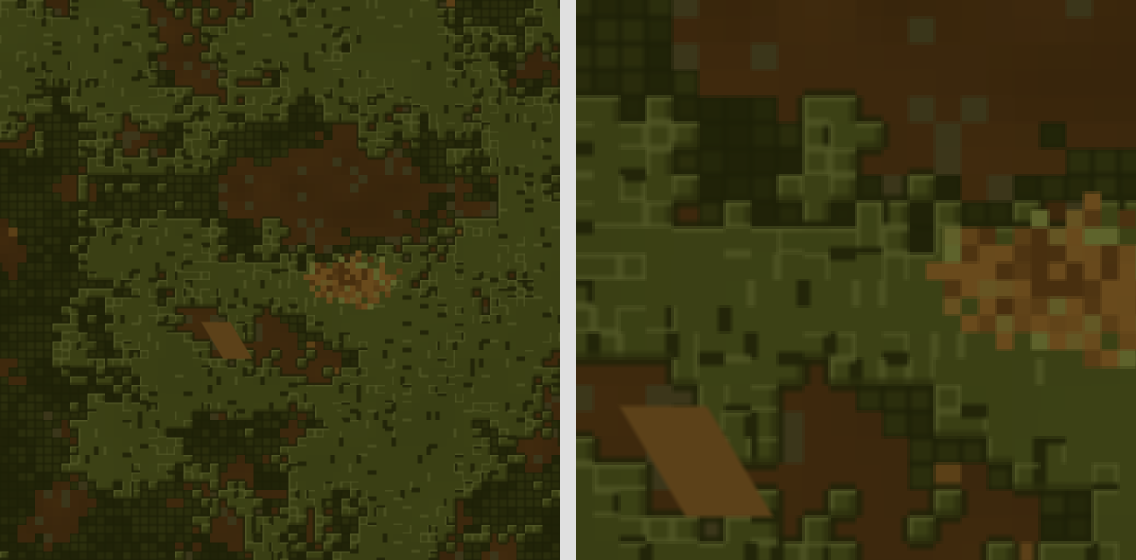
Left: the whole. Right: its middle third, enlarged.
This pattern is drawn by a Shadertoy shader. Its source:

```glsl
// Top-down forest of square blocks: ragged leafy crowns with pale rims and dark
// seams, gridded undergrowth between them and bare earth clearings.
// Layered value noise is sampled once per block; edges compare neighbouring blocks.

const float BLOCKS = 64.0;          // blocks across the canvas
const float BLUR = 0.0017;          // softening, in canvas units
const float CROWN_LEVEL = 0.465;    // cover above this is leaf crown
const float EARTH_LEVEL = 0.59;     // dryness above this is bare earth
const float RIM_DEPTH = 0.10;       // cover range that carries rim detail
const float PALE_WIDTH = 0.10;      // line widths, in blocks
const float SEAM_WIDTH = 0.20;
const float GRID_WIDTH = 0.06;
const float LINE_SOFT = 0.12;

const vec3 LEAF = vec3(0.23, 0.25, 0.08);
const vec3 PALE_LEAF = vec3(0.32, 0.34, 0.15);
const vec3 MID_SHADE = vec3(0.17, 0.18, 0.05);
const vec3 DEEP_SHADE = vec3(0.125, 0.135, 0.03);
const vec3 EARTH = vec3(0.235, 0.155, 0.05);
const vec3 STONE = vec3(0.23, 0.23, 0.12);
const vec3 CLAY = vec3(0.41, 0.29, 0.11);

float hash(vec2 p) {
    return fract(sin(dot(p, vec2(127.1, 311.7))) * 43758.5453);
}

float noise(vec2 p) {
    vec2 i = floor(p), f = fract(p);
    f = f * f * (3.0 - 2.0 * f);
    return mix(mix(hash(i), hash(i + vec2(1, 0)), f.x),
               mix(hash(i + vec2(0, 1)), hash(i + vec2(1, 1)), f.x), f.y);
}

// Soft round bump used to open the clearings
float bump(vec2 p, vec2 centre, vec2 radius) {
    vec2 q = (p - centre) / radius;
    return exp(-dot(q, q));
}

float clearing(vec2 p) {
    return bump(p, vec2(0.54, 0.65), vec2(0.13, 0.07))
         + bump(p, vec2(0.44, 0.41), vec2(0.11, 0.06))
         + bump(p, vec2(0.95, 0.25), vec2(0.06, 0.08));
}

// Leaf cover of one block, with a straight glade across the middle
float cover(vec2 cell) {
    vec2 p = (cell + 0.5) / BLOCKS;
    float c = 0.50 * noise(cell / 9.0 + 3.7) + 0.34 * noise(cell / 4.0 + 21.3)
            + 0.16 * hash(cell + 5.0);
    float glade = step(abs(p.y - 0.65), 0.038) * step(abs(p.x - 0.52), 0.37);
    return c - 0.22 * glade - 0.2 * clearing(p);
}

float dryness(vec2 cell) {
    vec2 p = (cell + 0.5) / BLOCKS;
    return 0.60 * noise(cell / 7.0 + 57.0) + 0.26 * noise(cell / 3.0 + 83.0)
         + 0.14 * hash(cell + 31.0) + 0.28 * clearing(p);
}

// Mask of a leaning slab
float slab(vec2 p, vec2 centre, vec2 halfSize) {
    vec2 q = p - centre;
    q.x += 0.6 * q.y;
    vec2 d = abs(q) - halfSize;
    return 1.0 - smoothstep(-0.001, 0.001, max(d.x, d.y));
}

vec3 forest(vec2 p) {
    vec2 cell = floor(p * BLOCKS), f = fract(p * BLOCKS) - 0.5;
    float c = cover(cell), grain = hash(cell + 11.0);
    bool crown = c > CROWN_LEVEL;
    bool earth = !crown && dryness(cell) > EARTH_LEVEL;
    float rim = 1.0 - smoothstep(0.02, RIM_DEPTH, c - CROWN_LEVEL);

    // Base colour of the block
    vec3 col = mix(DEEP_SHADE, MID_SHADE, smoothstep(0.3, 0.7, 0.5 * grain + 0.5 * noise(cell / 4.0)));
    if (crown) col = LEAF * (0.97 + 0.06 * noise(cell / 5.0));
    if (earth) {
        col = EARTH * (0.93 + 0.14 * noise(cell / 3.0 + 9.0));
        col = mix(col, STONE, 0.75 * step(0.88, grain));
        col = mix(col, CLAY, 0.7 * step(grain, 0.015));
    }

    // Lines along the four sides
    for (int k = 0; k < 4; k++) {
        float s = k < 2 ? 1.0 : -1.0;
        vec2 dir = k % 2 == 0 ? vec2(s, 0) : vec2(0, s);
        float dist = 0.5 - dot(f, dir);
        float pale = 1.0 - smoothstep(PALE_WIDTH, PALE_WIDTH + LINE_SOFT, dist);
        float seam = 1.0 - smoothstep(SEAM_WIDTH, SEAM_WIDTH + LINE_SOFT, dist);
        float grid = 1.0 - smoothstep(GRID_WIDTH, GRID_WIDTH + LINE_SOFT, dist);
        float pick = hash(2.0 * cell + dir + 0.5);
        bool nextCrown = cover(cell + dir) > CROWN_LEVEL;
        float dark = 0.05 + 0.20 * rim;
        if (crown && !nextCrown) {
            bool lit = dir.y > 0.5 || dir.x < -0.5;
            col = lit ? mix(col, PALE_LEAF, 0.85 * pale) : mix(col, MID_SHADE, 0.7 * seam);
        } else if (crown) {
            if (pick < dark) col = mix(col, DEEP_SHADE, 0.9 * seam);
            else if (pick < dark + 0.05 + 0.5 * rim) col = mix(col, PALE_LEAF, 0.7 * pale);
        } else if (nextCrown) col = mix(col, DEEP_SHADE, 0.8 * seam);
        else if (!earth) col = mix(col, DEEP_SHADE * 0.9, 0.65 * grid);
    }

    // Mottled clay outcrop, then leaning slabs
    vec2 chip = floor(p * BLOCKS * 1.5);
    vec2 q = ((chip + 0.5) / (BLOCKS * 1.5) - vec2(0.63, 0.498)) / vec2(0.078, 0.043);
    float tone = hash(chip + 71.0) * 0.5 + noise(chip / 2.5) * 0.5;
    vec3 ore = mix(EARTH * 1.2, CLAY, smoothstep(0.2, 0.5, tone));
    ore = mix(ore, PALE_LEAF * 1.15, smoothstep(0.58, 0.72, tone));
    if (length(q) + 0.5 * (hash(chip) - 0.5) < 0.95) col = ore;
    col = mix(col, CLAY * 0.88, slab(p, vec2(0.405, 0.392), vec2(0.026, 0.033)));
    return mix(col, LEAF, slab(p, vec2(0.583, 0.270), vec2(0.017, 0.040)));
}

void mainImage(out vec4 fragColor, in vec2 fragCoord) {
    vec2 p = fragCoord / iResolution.y;
    vec3 sum = vec3(0.0);
    for (int k = 0; k < 4; k++)
        sum += forest(p + BLUR * (vec2(k % 2, k / 2) - 0.5));
    fragColor = vec4(sum / 4.0, 1.0);
}
```
